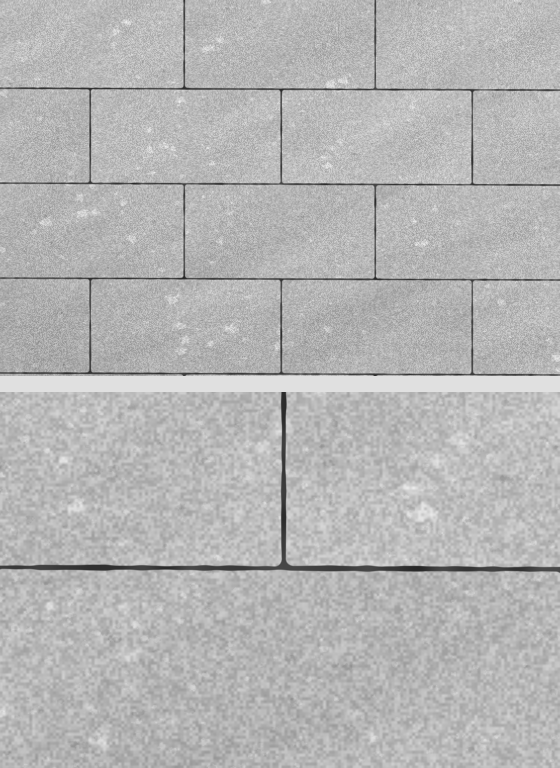
Top, the full canvas; bottom, a detail of the centre.
Write a WebGL 2 fragment shader that draws this texture.

```glsl
#version 300 es
precision highp float;
// Grey stone blocks in a half-offset running bond with thin dark joints.
// Rounded-box distances cut the blocks; layered noise gives each one its own
// tone, slanted sediment streaks, fine sandy grain, pits and pale flecks.
uniform vec2 u_resolution;
out vec4 outColor;

float hash(vec2 cell) {
    uvec2 q = uvec2(ivec2(floor(cell))) * uvec2(1597u, 3812u) + 7919u;
    uint n = (q.x ^ (q.y * 2531u)) * 747796u + q.y * 28913u;
    n = (n ^ (n >> 15u)) * 739397u;
    n = (n ^ (n >> 13u)) * 277803u;
    return float((n ^ (n >> 16u)) & 65535u) / 65535.0;
}

float noise(vec2 p) {
    vec2 i = floor(p), f = fract(p);
    f = f * f * (3.0 - 2.0 * f);
    return mix(mix(hash(i), hash(i + vec2(1, 0)), f.x),
               mix(hash(i + vec2(0, 1)), hash(i + vec2(1, 1)), f.x), f.y);
}

float fbm(vec2 p) {
    float sum = 0.0, gain = 0.5;
    for (int i = 0; i < 4; i++) {
        sum += gain * noise(p);
        p = p * 2.03 + 17.3;
        gain *= 0.5;
    }
    return sum;
}

float roundedBox(vec2 p, vec2 halfSize, float radius) {
    vec2 q = abs(p) - halfSize + radius;
    return length(max(q, 0.0)) + min(max(q.x, q.y), 0.0) - radius;
}

// Irregular spots scattered one per grid cell, kept with the given chance
float flecks(vec2 p, float chance, float softness) {
    vec2 home = floor(p);
    float cover = 0.0;
    for (int y = -1; y <= 1; y++)
    for (int x = -1; x <= 1; x++) {
        vec2 cell = home + vec2(x, y);
        vec2 center = cell + vec2(hash(cell + 31.0), hash(cell + 67.0));
        float radius = mix(0.12, 0.38, hash(cell + 101.0));
        float d = length((p - center) * vec2(0.8, 1.1)) - radius;
        d += 0.35 * (noise(p * 5.0) - 0.5);
        float spot = 1.0 - smoothstep(-softness, softness, d);
        cover = max(cover, spot * step(hash(cell + 151.0), chance));
    }
    return cover;
}

void main() {
    // Height of the canvas is one unit; depth runs down from the top edge
    float pixel = 1.0 / u_resolution.y;
    vec2 p = gl_FragCoord.xy * pixel;
    float depth = 1.0 - p.y - 0.0035 * p.x;

    // Running bond: every other course slides by half a block
    vec2 block = vec2(0.508, 0.2525);
    float course = floor((depth - 0.2345) / block.y);
    float slide = 0.240 + 0.25 * mod(course, 2.0);
    vec2 grid = vec2((p.x - slide) / block.x, (depth - 0.2345) / block.y);
    vec2 id = floor(grid);
    vec2 local = (fract(grid) - 0.5) * block;
    vec2 seed = 40.0 * vec2(hash(id + 11.0), hash(id + 23.0));

    // Joint with slightly crumbled edges and rounded block corners
    float edge = roundedBox(local, block * 0.5 - 0.0020, 0.007);
    edge += 0.0012 * (noise(p * 90.0) - 0.5) + 0.0008 * (noise(p * 24.0) - 0.5);
    float joint = smoothstep(-0.9 * pixel, 0.9 * pixel, edge);

    // Block tone: lightest in the middle courses, dim at the lower left
    float tone = 0.722 + 0.030 * (hash(id + 5.0) - 0.5);
    tone -= 0.055 * (1.0 - smoothstep(0.0, 0.6, length(p * vec2(0.8, 1.0))));
    tone -= 0.020 * (1.0 - smoothstep(0.15, 0.4, p.y));
    tone += 0.018 * smoothstep(0.7, 1.4, p.x) * p.y;

    // Sediment streaks climbing gently to the right
    vec2 along = mat2(0.92, -0.39, 0.39, 0.92) * p;
    tone += 0.085 * (fbm(along * vec2(3.0, 17.0) + seed) - 0.47);
    tone += 0.02 * (fbm(p * 13.0 + seed) - 0.47);

    // Sandy grain, dark pits and pale mineral flecks
    tone += 0.15 * (noise(p * 380.0) - 0.5) + 0.05 * (noise(p * 190.0 + 9.0) - 0.5);
    tone -= 0.06 * flecks(p * 110.0 + 50.0, 0.04, 0.15);
    tone += 0.06 * flecks(p * 120.0, 0.10, 0.15);
    tone += 0.06 * flecks(p * 55.0 + 20.0, 0.035, 0.14);
    float patches = smoothstep(0.66, 0.76, noise(p * 9.0 + 4.0));
    tone += 0.11 * patches * flecks(p * 34.0 + 80.0, 0.12, 0.12);

    // Worn pale rim just inside the joint, then the joint's shadow
    tone += 0.03 * smoothstep(-0.008, -0.002, edge) * noise(p * 60.0);
    float shadow = 0.15 + 0.14 * noise(p * 45.0 + 3.0);
    float grey = mix(tone, shadow, joint);

    outColor = vec4(vec3(clamp(grey, 0.0, 1.0)), 1.0);
}
```
